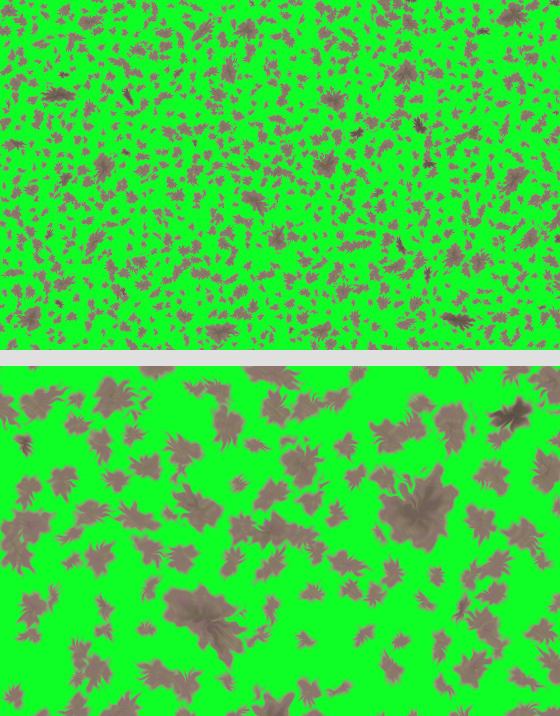
Top, the full canvas; bottom, a detail of the centre.
Reproduce this texture procedurally as a WebGL 1 fragment shader.

```glsl
precision highp float;

uniform vec2 u_resolution;

vec2 hash2(vec2 p) {
  vec2 k = vec2(dot(p, vec2(127.1, 311.7)), dot(p, vec2(269.5, 183.3)));
  return fract(sin(k) * 43758.545);
}

// Depth inside one ragged fleck whose fingers fan out to one side
float fleckDepth(vec2 d, float size, float stretch, vec2 rnd) {
  float turn = 6.2832 * rnd.x;
  float c = cos(turn), s = sin(turn);
  vec2 q = vec2(c * d.x + s * d.y, c * d.y - s * d.x);
  q *= vec2(1.0 / stretch, stretch) / size;
  float a = atan(q.y, q.x + 0.0001);
  float phase = 40.0 * rnd.y;
  float radius = 1.0 + 0.17 * sin(2.0 * a + phase) + 0.15 * sin(3.0 * a - 2.0 * phase)
    + 0.09 * sin(7.0 * a + 3.0 * phase)
    + (0.04 + 0.17 * smoothstep(-0.3, 0.9, cos(a))) * sin(11.0 * a + phase);
  return size * (radius - length(q)) / stretch;
}

// Scattered flecks, one per cell: x is depth, y is a random tone
vec2 flecks(vec2 p, float cells, float share, float smallest, float largest, float seed) {
  vec2 home = floor(p * cells);
  vec2 best = vec2(-1.0, 0.0);
  for (int j = -1; j <= 1; j++) {
    for (int i = -1; i <= 1; i++) {
      vec2 id = home + vec2(float(i), float(j));
      vec2 place = hash2(id + seed);
      vec2 form = hash2(id + seed + 57.3);
      vec2 spin = hash2(id + seed + 113.9);
      if (hash2(id + seed + 171.1).x > share) continue;
      vec2 center = (id + 0.5 + 0.78 * (place - 0.5)) / cells;
      float size = mix(smallest, largest, form.x * form.x);
      float depth = fleckDepth(p - center, size, 1.0 + 0.42 * form.y, spin);
      if (depth > best.x) best = vec2(depth, spin.y);
    }
  }
  return best;
}

// Layered sines, bent against each other
float mottle(vec2 p) {
  vec2 w = p + 0.008 * sin(p.yx * vec2(170.0, 143.0));
  return 0.4 * sin(w.x * 310.0 + 2.0 * sin(w.y * 190.0))
    + 0.35 * sin(w.y * 420.0 - w.x * 260.0)
    + 0.25 * sin(w.x * 730.0 + w.y * 610.0);
}

void main() {
  vec2 p = gl_FragCoord.xy / u_resolution.y;
  vec2 ragged = p + 0.0013 * sin(p.yx * vec2(390.0, 430.0) + 3.0 * sin(p * 97.0));

  // Large flecks keep a clear gap around them
  vec2 large = flecks(ragged, 9.0, 0.42, 0.018, 0.037, 11.0);
  vec2 small = flecks(ragged, 26.0, 0.97, 0.0075, 0.0185, 37.0);
  small.x = min(small.x, -large.x - 0.006);
  vec2 fleck = large.x > small.x ? large : small;

  // Pale pink rim, tan body, darker heart
  float grain = mottle(p);
  vec3 rim = vec3(0.67, 0.53, 0.52);
  vec3 pink = vec3(0.58, 0.47, 0.46);
  vec3 tan_ = vec3(0.53, 0.47, 0.40);
  vec3 body = mix(pink, tan_, smoothstep(-0.5, 0.2, grain + 0.4 * fleck.y));
  vec3 color = mix(rim, body, smoothstep(0.0, 0.0035, fleck.x));
  color *= 1.0 + 0.07 * grain;
  color *= 1.0 - 0.17 * smoothstep(0.007, 0.026, fleck.x);
  color *= 1.0 - 0.28 * smoothstep(0.93, 0.98, fleck.y) * smoothstep(0.001, 0.009, fleck.x);

  float cover = smoothstep(-0.0028, 0.0026, fleck.x);
  gl_FragColor = vec4(mix(vec3(0.05, 1.0, 0.15), color, cover), 1.0);
}
```
